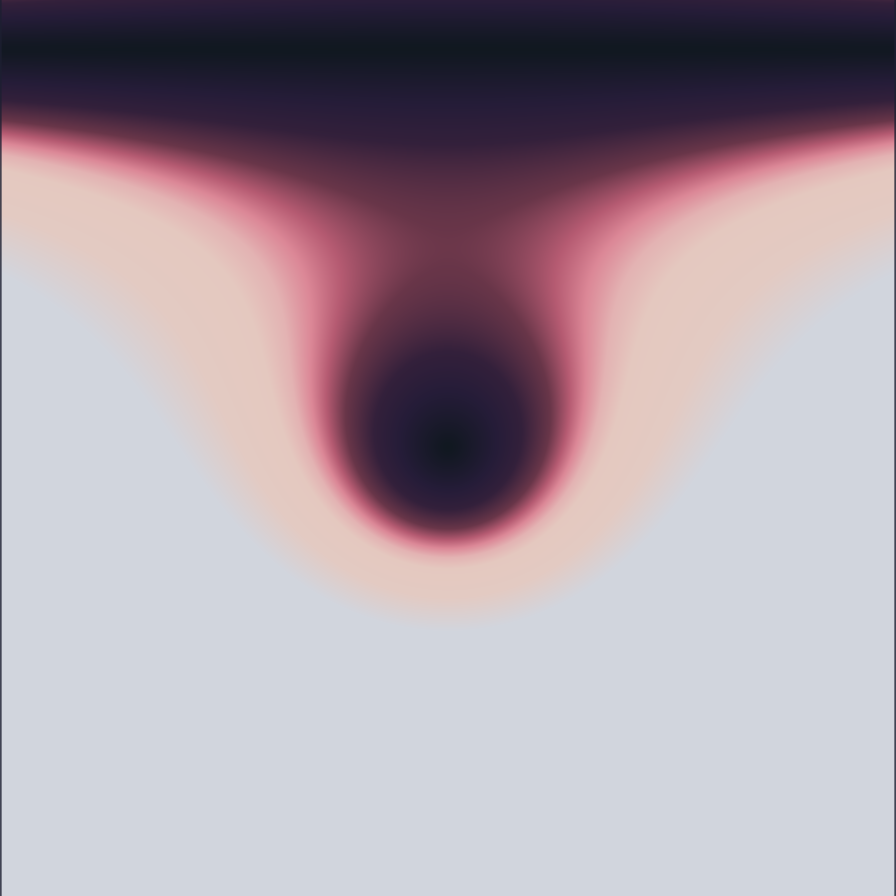
This background is drawn by a Shadertoy shader. Its source:

```glsl
// A dark horizontal band with a round drop hanging below it, on pale grey.
// The field is the product of the distances to the band and to the drop;
// a colour ramp over that product gives the dark cores, pink rim and cream halo.

const vec2  DROP_CENTER = vec2(0.5, 0.501);
const float BAND_HEIGHT = 0.945;
const float CORE_SOFTNESS = 0.006;   // rounds off the zero of each distance
const float SIDE_LINE_WIDTH = 0.0018;
const float SIDE_LINE_OPACITY = 0.8;
const vec3  SIDE_LINE_COLOR = vec3(0.11, 0.12, 0.19);

// Ramp: field levels and the colour reached at each
const int STOPS = 10;
const float LEVELS[STOPS] = float[STOPS](
    0.0, 0.024, 0.036, 0.049, 0.057, 0.063, 0.070, 0.079, 0.103, 0.134);
const vec3 COLORS[STOPS] = vec3[STOPS](
    vec3(0.055, 0.090, 0.115),   // black core
    vec3(0.145, 0.110, 0.220),   // navy
    vec3(0.200, 0.125, 0.230),   // purple
    vec3(0.410, 0.210, 0.285),   // maroon
    vec3(0.710, 0.355, 0.445),   // rose
    vec3(0.860, 0.530, 0.590),   // pink
    vec3(0.890, 0.700, 0.700),   // blush
    vec3(0.895, 0.785, 0.750),   // cream
    vec3(0.890, 0.792, 0.762),   // cream, outer
    vec3(0.820, 0.835, 0.868));  // pale grey

float softLength(float squaredLength) {
    return sqrt(squaredLength + CORE_SOFTNESS * CORE_SOFTNESS);
}

float distanceProduct(vec2 p) {
    vec2 toDrop = p - DROP_CENTER;
    float toBand = p.y - BAND_HEIGHT;
    return softLength(dot(toDrop, toDrop)) * softLength(toBand * toBand);
}

vec3 ramp(float level) {
    vec3 color = COLORS[0];
    for (int i = 1; i < STOPS; i++) {
        float t = clamp((level - LEVELS[i - 1]) / (LEVELS[i] - LEVELS[i - 1]), 0.0, 1.0);
        color = mix(color, COLORS[i], t);
    }
    return color;
}

void mainImage(out vec4 fragColor, in vec2 fragCoord) {
    // Square units, centred on the canvas
    vec2 p = (fragCoord - 0.5 * iResolution.xy) / iResolution.y + 0.5;
    vec3 color = ramp(distanceProduct(p));

    // Thin dark lines along the left and right sides
    float pixel = 1.0 / iResolution.x;
    float u = fragCoord.x * pixel;
    float sideDistance = min(u, 1.0 - u);
    float line = 1.0 - smoothstep(-0.5 * pixel, 0.5 * pixel, sideDistance - SIDE_LINE_WIDTH);
    color = mix(color, SIDE_LINE_COLOR, line * SIDE_LINE_OPACITY);

    fragColor = vec4(color, 1.0);
}
```
